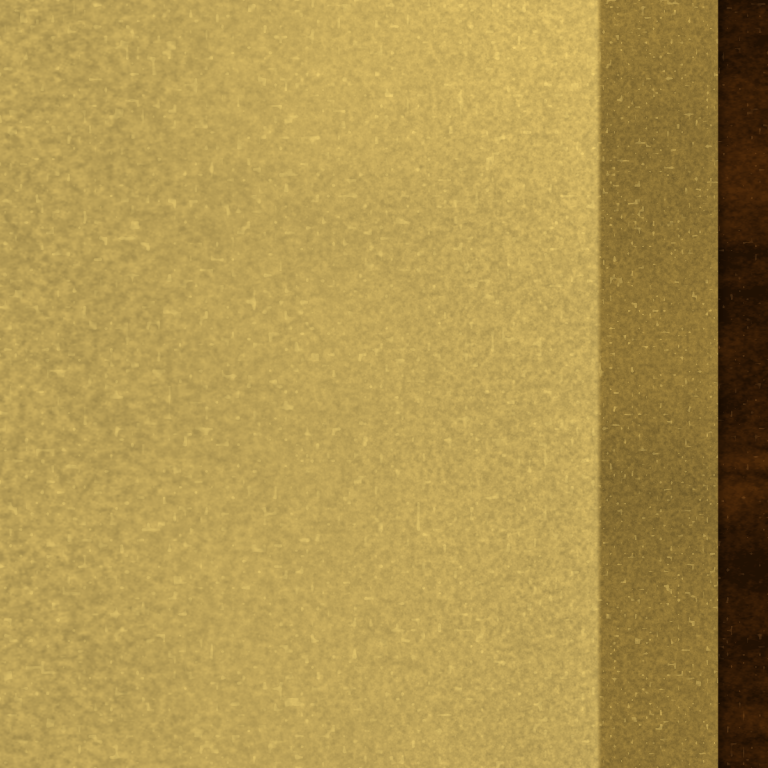
A WebGL 2 fragment shader for this texture:

```glsl
#version 300 es
precision highp float;

uniform vec2 u_resolution;
out vec4 fragColor;

float hash(vec2 p) {
  vec3 q = fract(vec3(p.xyx) * 0.1031);
  q += dot(q, q.yzx + 33.33);
  return fract((q.x + q.y) * q.z);
}

float noise(vec2 p) {
  vec2 cell = floor(p), f = fract(p);
  f = f * f * (3.0 - 2.0 * f);
  return mix(mix(hash(cell), hash(cell + vec2(1, 0)), f.x),
             mix(hash(cell + vec2(0, 1)), hash(cell + vec2(1, 1)), f.x), f.y);
}

// Rotated octaves hide the lattice; the result is centred on zero.
float grain(vec2 p) {
  float sum = 0.0, weight = 0.5;
  for (int i = 0; i < 3; i++) {
    sum += weight * (noise(p) - 0.5);
    p = mat2(0.8, 0.6, -0.6, 0.8) * p * 1.7 + 19.3;
    weight *= 0.75;
  }
  return sum;
}

float bump(float x, float centre, float width) {
  float d = (x - centre) / width;
  return exp(-d * d);
}

// Broad face: coarse soft flakes at the left, finer ones at the right.
vec3 goldFace(vec2 uv) {
  float flakes = mix(grain(uv * vec2(105, 125)), grain(uv * 175.0 + 41.0),
                     smoothstep(0.0, 0.78, uv.x));
  float light = 0.965 + 0.035 * smoothstep(0.0, 0.5, uv.x);
  light += 0.10 * smoothstep(0.55, 1.05, uv.y) * smoothstep(0.1, 0.75, uv.x);
  light += 0.025 * bump(uv.x, 0.78, 0.04);
  light += 0.04 * (noise(uv * 7.0) - 0.5) + 0.27 * flakes;
  float glint = smoothstep(0.76, 0.98, noise(uv * 145.0 + 7.0));
  return vec3(0.745, 0.64, 0.345) * light + vec3(0.08, 0.075, 0.045) * glint;
}

// Shaded side with fine sparkle.
vec3 goldSide(vec2 uv) {
  float light = 0.98 + 0.08 * bump(uv.y, 1.0, 0.12) + 0.07 * bump(uv.y, 0.55, 0.12);
  light += 0.05 * bump(uv.y, 0.1, 0.15) - 0.05 * bump(uv.y, 0.36, 0.08);
  light += 0.04 * smoothstep(0.9, 0.935, uv.x) + 0.32 * grain(uv * 210.0 + 83.0);
  float glint = smoothstep(0.8, 0.98, noise(uv * 215.0 + 31.0));
  return vec3(0.545, 0.445, 0.205) * light + vec3(0.15, 0.14, 0.09) * glint;
}

// Dark wood with horizontal streaks and reddish bands.
vec3 wood(vec2 uv) {
  float warm = 0.55 * bump(uv.y, 0.80, 0.11) + 0.6 * bump(uv.y, 0.37, 0.06)
             + 0.3 * bump(uv.y, 0.53, 0.04) + 0.3 * bump(uv.y, 0.08, 0.06);
  warm += 0.6 * (noise(uv * vec2(12, 55)) - 0.5) + 0.8 * grain(uv * vec2(130, 190));
  vec3 color = mix(vec3(0.13, 0.065, 0.012), vec3(0.30, 0.16, 0.035),
                   clamp(warm + 0.15, 0.0, 1.0));
  float speck = smoothstep(0.84, 1.0, noise(uv * 190.0 + 57.0));
  return color * mix(0.72, 1.0, smoothstep(0.935, 0.95, uv.x)) + vec3(0.12, 0.09, 0.05) * speck;
}

void main() {
  vec2 uv = gl_FragCoord.xy / u_resolution;
  float pixel = 1.0 / u_resolution.x;
  vec3 color = mix(goldFace(uv), goldSide(uv),
                   smoothstep(0.780 - 0.003 - pixel, 0.780 + 0.003 + pixel, uv.x));
  color = mix(color, wood(uv), smoothstep(0.935 - pixel, 0.935 + pixel, uv.x));
  fragColor = vec4(clamp(color, 0.0, 1.0), 1.0);
}
```
